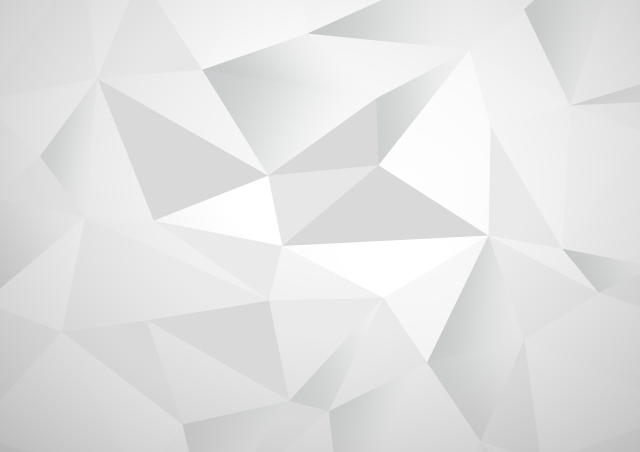
Give the GLSL for this background, as a Shadertoy shader.

```glsl
// Pale low-poly backdrop: a turned, jittered grid is split into triangular
// facets, each flat grey, fading grey or glossy white, over a soft radial
// glow that dims toward the corners. Lengths are in canvas heights.

const float CELL = 0.225;
const mat2 TURN = mat2(0.88, 0.475, -0.475, 0.88);

float hash(vec2 p) {
    return fract(sin(dot(p, vec2(127.1, 311.7))) * 43758.5453);
}

float cross2(vec2 a, vec2 b) {
    return a.x * b.y - a.y * b.x;
}

// Grid corner moved at random; under half a cell, so no edges cross
vec2 corner(vec2 id) {
    vec2 jitter = vec2(hash(id), hash(id + 37.3)) - 0.5;
    return TURN * (id + 0.84 * jitter) * CELL;
}

float edgeDistance(vec2 p, vec2 a, vec2 b) {
    return cross2(b - a, p - a) / length(b - a);
}

// Smaller signed area of the two triangles on either side of diagonal a-c
float thinnerHalf(vec2 a, vec2 b, vec2 c, vec2 d) {
    return min(cross2(b - a, c - a), cross2(c - a, d - a));
}

float glow(vec2 p) {
    vec2 q = (p - vec2(0.03, 0.13)) * vec2(0.85, 1.0);
    return 0.975 - 0.31 * dot(q, q);
}

vec3 facetColor(vec2 p, vec2 a, vec2 b, vec2 c, float seed) {
    float base = glow(p);
    vec2 middle = (a + b + c) / 3.0;
    float kind = hash(vec2(seed, 3.7)) + 0.08 * length(middle);
    float tone = hash(vec2(seed, 9.1));

    // Fade runs roughly left to right across the facet's own extent
    float angle = (hash(vec2(seed, 5.3)) - 0.5) * 1.8 - 0.2;
    vec2 dir = vec2(cos(angle), sin(angle));
    vec3 reach = vec3(dot(a, dir), dot(b, dir), dot(c, dir));
    float start = min(reach.x, min(reach.y, reach.z));
    float end = max(reach.x, max(reach.y, reach.z));
    float fade = clamp((dot(p, dir) - start) / (end - start), 0.0, 1.0);

    if (kind < 0.19) return vec3(min(base * 0.97, 0.852));
    if (kind < 0.39) {
        vec3 shade = min(vec3(0.775, 0.785, 0.785) + 0.05 * tone, base * 0.91);
        return mix(shade, vec3(base), smoothstep(0.0, 0.95, fade));
    }
    if (kind < 0.62) return vec3(min(base * 0.985, 0.905 + 0.025 * tone));
    if (kind < 0.80) return vec3(base + 0.012 * (tone - 0.5));

    // Glossy facet, strongest near the bright centre
    float gloss = 0.055 * exp(-3.0 * dot(middle, middle));
    return vec3(min(base + gloss * (0.5 + 0.5 * fade), 1.0));
}

// Adds one facet, weighted by its smoothed coverage of the pixel
void addFacet(inout vec4 sum, vec2 p, vec2 a, vec2 b, vec2 c, float seed) {
    float inside = min(edgeDistance(p, a, b),
                   min(edgeDistance(p, b, c), edgeDistance(p, c, a)));
    float cover = clamp(inside * iResolution.y + 0.5, 0.0, 1.0);
    if (cover > 0.0) sum += cover * vec4(facetColor(p, a, b, c, seed), 1.0);
}

void mainImage(out vec4 fragColor, in vec2 fragCoord) {
    vec2 p = (fragCoord - 0.5 * iResolution.xy) / iResolution.y;
    vec2 home = floor(inverse(TURN) * p / CELL);
    vec4 sum = vec4(0.0);

    for (int y = -1; y <= 1; y++)
    for (int x = -1; x <= 1; x++) {
        vec2 id = home + vec2(x, y);
        vec2 a = corner(id);
        vec2 b = corner(id + vec2(1, 0));
        vec2 c = corner(id + vec2(1, 1));
        vec2 d = corner(id + vec2(0, 1));
        float seed = 100.0 * hash(id + 71.9);

        // Random diagonal, but never one that leaves the quad
        float bias = mix(0.4, 2.5, hash(id + 13.7));
        if (thinnerHalf(a, b, c, d) > bias * thinnerHalf(b, c, d, a)) {
            addFacet(sum, p, a, b, c, seed);
            addFacet(sum, p, a, c, d, seed + 1.3);
        } else {
            addFacet(sum, p, a, b, d, seed);
            addFacet(sum, p, b, c, d, seed + 1.3);
        }
    }

    vec3 color = sum.a > 0.0 ? sum.rgb / sum.a : vec3(glow(p));
    fragColor = vec4(color, 1.0);
}
```
